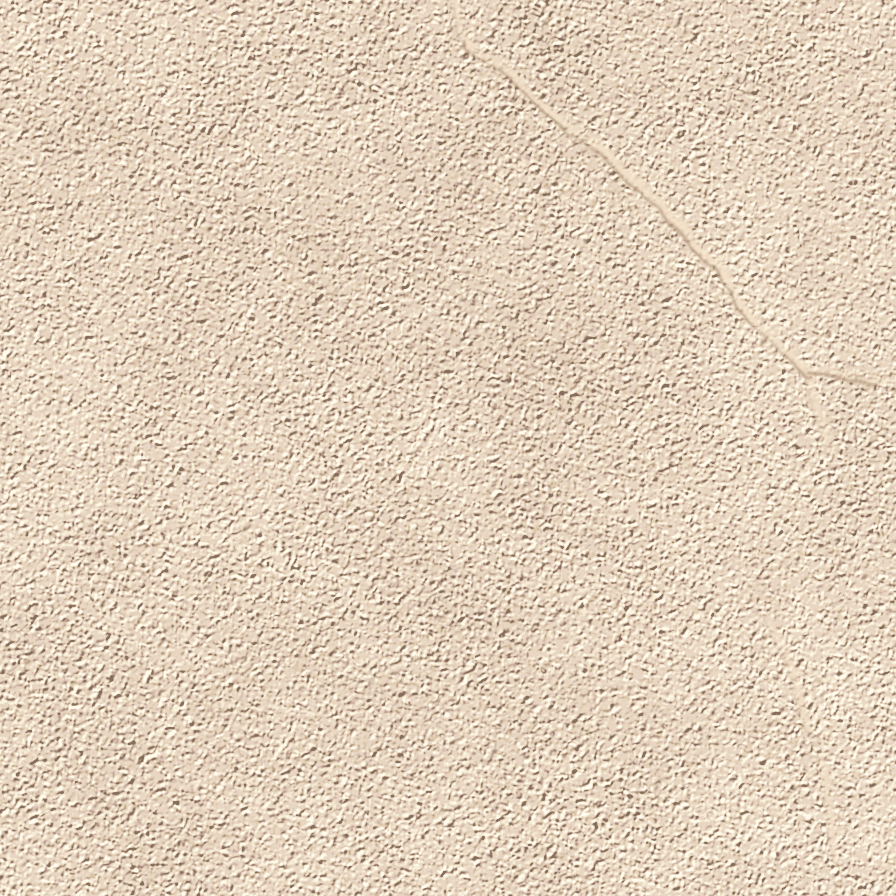
Write a three.js fragment shader that draws this texture.

```glsl
// Fine-grained beige sandstone: embossed gradient noise on rotated lattices forms
// crisp grains, toned through a sand ramp and softly mottled by broad noise.
// Warped line segments add a pale diagonal vein with a thin shadowed edge.
varying vec2 vUv;

vec2 randomDirection(vec2 cell) {
  vec3 q = fract(vec3(cell.xyx) * vec3(0.1031, 0.1030, 0.0973));
  q += dot(q, q.yzx + 33.33);
  float angle = 6.2832 * fract((q.x + q.y) * q.z);
  return vec2(cos(angle), sin(angle));
}

float gradientNoise(vec2 p) {
  vec2 i = floor(p), f = fract(p);
  vec2 u = f * f * f * (f * (f * 6.0 - 15.0) + 10.0);
  vec2 e = vec2(1.0, 0.0);
  float bottom = mix(dot(randomDirection(i), f),
                     dot(randomDirection(i + e.xy), f - e.xy), u.x);
  float top = mix(dot(randomDirection(i + e.yx), f - e.yx),
                  dot(randomDirection(i + e.xx), f - e.xx), u.x);
  return mix(bottom, top, u.y);
}

vec2 rotate(vec2 p, float angle) {
  float c = cos(angle), s = sin(angle);
  return vec2(c * p.x - s * p.y, s * p.x + c * p.y);
}

// Distance to a segment, positive on its left side
float sidedDistance(vec2 p, vec2 a, vec2 b) {
  vec2 ap = p - a, ab = b - a;
  float along = clamp(dot(ap, ab) / dot(ab, ab), 0.0, 1.0);
  float side = ab.x * ap.y - ab.y * ap.x;
  return length(ap - ab * along) * (side < 0.0 ? -1.0 : 1.0);
}

float nearest(float a, float b) {
  return abs(a) < abs(b) ? a : b;
}

float ridge(float d, float width) {
  return exp(-d * d / (width * width));
}

// Difference of two shifted noise samples, lit from the upper left
float emboss(vec2 p, float scale, float angle) {
  vec2 q = rotate(p, angle) * scale + 30.0;
  return gradientNoise(q) - gradientNoise(q + rotate(vec2(-0.3, 0.5), angle));
}

// Grain relief: two grain sizes whose strength varies from clump to clump
float grainRelief(vec2 p) {
  vec2 q = p + 0.002 * vec2(gradientNoise(p * 90.0), gradientNoise(p * 90.0 + 50.0));
  float relief = emboss(q, 165.0, 0.6) + 0.9 * emboss(q, 235.0, -0.45);
  float clump = 1.0 + 1.3 * gradientNoise(rotate(p, 0.9) * 85.0 + 11.0);
  return 4.0 * relief * clump;
}

// Sand tones from shadowed pits to bright grains
vec3 sandColor(float tone, float warmth) {
  vec3 pit = vec3(0.52, 0.43, 0.36);
  vec3 shadow = vec3(0.75, 0.65, 0.57);
  vec3 middle = mix(vec3(0.85, 0.76, 0.70), vec3(0.87, 0.79, 0.67), warmth);
  vec3 base = vec3(0.91, 0.84, 0.76);
  vec3 bright = vec3(0.965, 0.92, 0.83);
  vec3 color = mix(pit, shadow, smoothstep(-3.6, -1.8, tone));
  color = mix(color, middle, smoothstep(-1.9, -0.9, tone));
  color = mix(color, base, smoothstep(-0.9, -0.1, tone));
  color = mix(color, bright, smoothstep(0.5, 1.6, tone));
  return mix(color, vec3(1.0, 0.985, 0.93), smoothstep(1.7, 3.2, tone));
}

void main() {
  // Main vein, its side branch and the faint lower traces
  vec2 p = vUv + 0.012 * vec2(gradientNoise(vUv * 13.0), gradientNoise(vUv * 13.0 + 40.0))
               + 0.003 * gradientNoise(vUv * 45.0);
  vec2 bend = vec2(0.73, 0.782), fork = vec2(0.90, 0.583);
  float vein = nearest(sidedDistance(p, vec2(0.53, 0.95), bend),
                       sidedDistance(p, bend, fork));
  float branch = sidedDistance(p, fork, vec2(0.972, 0.572));
  float trace = nearest(sidedDistance(p, vec2(0.86, 0.31), vec2(0.90, 0.19)),
                        sidedDistance(p, vec2(0.915, 0.17), vec2(0.935, 0.04)));
  trace = nearest(trace, sidedDistance(p, fork, vec2(0.925, 0.50)));
  trace = nearest(trace, sidedDistance(p, vec2(0.505, 1.0), vec2(0.53, 0.95)));

  float strength = 0.9 + 0.8 * gradientNoise(vUv * 22.0);
  float paleVein = strength * ridge(vein, 0.0048)
                 + 0.65 * ridge(trace, 0.005) + 0.5 * ridge(branch - 0.005, 0.004);
  float darkEdge = strength * ridge(vein + 0.006, 0.0022)
                 + 1.2 * ridge(branch, 0.0024) + 0.25 * ridge(trace + 0.006, 0.0025);

  // Broad mottling, with a duskier area above the centre
  float mottle = gradientNoise(vUv * 3.0 + 5.0) + 0.8 * gradientNoise(vUv * 9.0)
               + 0.8 * gradientNoise(vUv * 24.0) + 0.7 * gradientNoise(vUv * 50.0);
  float dusk = ridge(length((vUv - vec2(0.46, 0.68)) * vec2(1.0, 0.9)), 0.3);

  // Grains grow calmer along the vein
  float calm = 1.0 - 0.6 * clamp(paleVein, 0.0, 1.0);
  float tone = grainRelief(vUv) * calm * (1.0 + 0.3 * gradientNoise(vUv * 7.0 + 9.0));
  tone += 0.65 * mottle - 0.4 * dusk + 0.16;

  float warmth = smoothstep(-0.2, 0.2, gradientNoise(rotate(vUv, 0.5) * 120.0 + 71.0));
  vec3 color = sandColor(tone, warmth);
  color = mix(color, vec3(0.97, 0.90, 0.80), 0.7 * clamp(paleVein, 0.0, 1.0));
  color = mix(color, vec3(0.66, 0.54, 0.43), 0.5 * clamp(darkEdge, 0.0, 1.0));
  gl_FragColor = vec4(color, 1.0);
}
```
